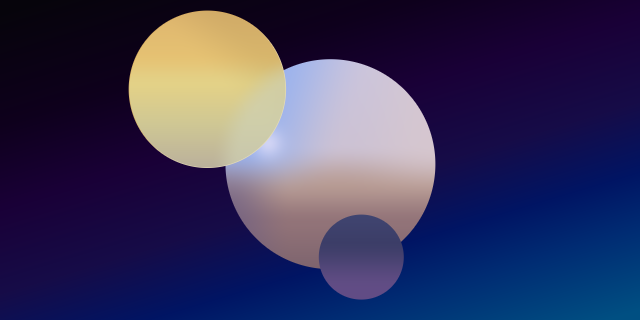
Reproduce this background procedurally as a Shadertoy shader.

```glsl
// Discs: centre x, centre y, radius, in canvas heights
const vec3 PEARL_DISC = vec3(1.0326, 0.487, 0.328);
const vec3 GOLD_DISC = vec3(0.648, 0.721, 0.246);
const vec3 DUSK_DISC = vec3(1.129, 0.1966, 0.1328);

// Backdrop, from the upper left to the lower right
const float BACKDROP_TILT = 0.30;
const vec3 NIGHT = vec3(0.025, 0.015, 0.045);
const vec3 PLUM = vec3(0.055, 0.0, 0.11);
const vec3 VIOLET = vec3(0.10, 0.0, 0.215);
const vec3 INDIGO = vec3(0.085, 0.045, 0.28);
const vec3 NAVY = vec3(0.0, 0.08, 0.39);
const vec3 OCEAN = vec3(0.0, 0.17, 0.45);
const vec3 TEAL = vec3(0.0, 0.31, 0.51);

// Pearl disc
const vec3 PEARL_TOP = vec3(0.79, 0.77, 0.87);
const vec3 PEARL_MID = vec3(0.80, 0.76, 0.83);
const vec3 PEARL_SAND = vec3(0.72, 0.61, 0.58);
const vec3 PEARL_CLAY = vec3(0.57, 0.45, 0.47);
const vec3 PEARL_BASE = vec3(0.49, 0.39, 0.43);
const vec3 PEARL_BLUE = vec3(0.58, 0.69, 0.94);
const vec3 PEARL_BLUSH = vec3(0.86, 0.79, 0.80);
const vec3 PEARL_SHADE = vec3(0.41, 0.36, 0.52);
const vec3 GLINT_COLOR = vec3(0.88, 0.87, 0.97);
const vec2 GLINT_CENTER = vec2(0.838, 0.553);
const float GLINT_SIZE = 0.045;

// Gold disc
const vec3 GOLD_TOP = vec3(0.87, 0.71, 0.43);
const vec3 GOLD_WARM = vec3(0.90, 0.76, 0.45);
const vec3 GOLD_LIGHT = vec3(0.89, 0.82, 0.53);
const vec3 GOLD_OLIVE = vec3(0.81, 0.78, 0.58);
const vec3 GOLD_BASE = vec3(0.73, 0.69, 0.61);
const vec3 GOLD_FROST = vec3(0.81, 0.82, 0.71);
const vec3 RIM_LIGHT = vec3(0.93, 0.88, 0.73);
const vec3 RIM_WARM = vec3(0.84, 0.66, 0.36);
const float RIM_WIDTH = 0.004;
const float FROST_BLUR = 0.045;

// Dusk disc
const vec3 DUSK_TOP = vec3(0.25, 0.27, 0.44);
const vec3 DUSK_MID = vec3(0.235, 0.24, 0.405);
const vec3 DUSK_BASE = vec3(0.38, 0.30, 0.52);

float ramp(float from, float to, float x) {
    return clamp((x - from) / (to - from), 0.0, 1.0);
}

float discDistance(vec2 p, vec3 disc) {
    return length(p - disc.xy) - disc.z;
}

float coverage(float dist) {
    return clamp(0.5 - dist * iResolution.y, 0.0, 1.0);
}

vec3 backdrop(vec2 p) {
    float t = BACKDROP_TILT * p.x + 1.0 - p.y;
    vec3 color = mix(NIGHT, PLUM, ramp(0.05, 0.39, t));
    color = mix(color, VIOLET, ramp(0.39, 0.65, t));
    color = mix(color, INDIGO, ramp(0.65, 0.92, t));
    color = mix(color, NAVY, ramp(0.92, 1.14, t));
    color = mix(color, OCEAN, ramp(1.14, 1.31, t));
    return mix(color, TEAL, ramp(1.31, 1.57, t));
}

vec3 pearl(vec2 p) {
    vec2 q = (p - PEARL_DISC.xy) / PEARL_DISC.z;
    vec3 color = mix(PEARL_TOP, PEARL_MID, ramp(1.0, 0.2, q.y));
    color = mix(color, PEARL_SAND, smoothstep(0.2, -0.24, q.y));
    color = mix(color, PEARL_CLAY, smoothstep(-0.15, -0.58, q.y));
    color = mix(color, PEARL_BASE, ramp(-0.58, -1.0, q.y));

    // Warm right side, cool left side, shadow at the lower left
    float upper = smoothstep(-0.35, 0.15, q.y);
    color = mix(color, PEARL_BLUSH, 0.6 * upper * smoothstep(0.1, 1.0, q.x));
    float cool = smoothstep(0.1, -0.85, q.x - 0.3 * q.y);
    color = mix(color, PEARL_BLUE, 0.9 * upper * cool);
    float shade = smoothstep(-0.35, -1.0, q.x) * (1.0 - upper);
    color = mix(color, PEARL_SHADE, 0.65 * shade);

    vec2 g = (p - GLINT_CENTER) / GLINT_SIZE;
    return mix(color, GLINT_COLOR, 0.75 * exp(-dot(g, g)));
}

vec3 gold(vec2 p) {
    vec2 q = (p - GOLD_DISC.xy) / GOLD_DISC.z;
    vec3 color = mix(GOLD_TOP, GOLD_WARM, ramp(1.0, 0.39, q.y));
    color = mix(color, GOLD_LIGHT, smoothstep(0.45, 0.05, q.y));
    color = mix(color, GOLD_OLIVE, ramp(0.05, -0.45, q.y));
    color = mix(color, GOLD_BASE, ramp(-0.45, -1.0, q.y));
    color *= 1.0 - 0.06 * smoothstep(0.2, 1.2, q.x + q.y);

    // Blurred view of the pearl disc through the gold
    float frost = smoothstep(FROST_BLUR, -FROST_BLUR, discDistance(p, PEARL_DISC));
    color = mix(color, GOLD_FROST, 0.65 * frost);

    // Thin rim, lit from the lower right
    float rim = smoothstep(-RIM_WIDTH, 0.0, discDistance(p, GOLD_DISC));
    vec3 rimColor = mix(RIM_WARM, RIM_LIGHT, smoothstep(-0.5, 0.6, q.x - q.y));
    return mix(color, rimColor, 0.8 * rim);
}

vec3 dusk(vec2 p) {
    float v = (p.y - DUSK_DISC.y) / DUSK_DISC.z;
    vec3 color = mix(DUSK_TOP, DUSK_MID, ramp(1.0, 0.35, v));
    return mix(color, DUSK_BASE, smoothstep(0.4, -0.75, v));
}

void mainImage(out vec4 fragColor, in vec2 fragCoord) {
    vec2 p = fragCoord / iResolution.y;
    vec3 color = backdrop(p);
    color = mix(color, pearl(p), coverage(discDistance(p, PEARL_DISC)));
    color = mix(color, gold(p), coverage(discDistance(p, GOLD_DISC)));
    color = mix(color, dusk(p), coverage(discDistance(p, DUSK_DISC)));
    fragColor = vec4(color, 1.0);
}
```
